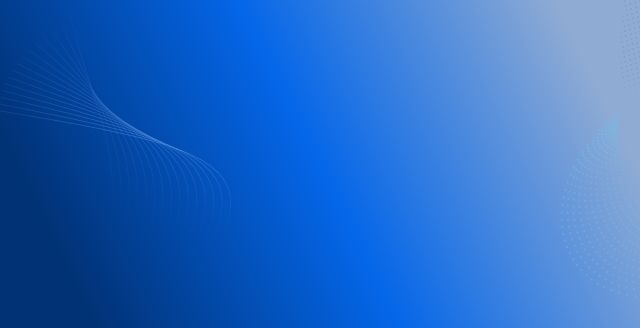
Reproduce this background procedurally as a WebGL 1 fragment shader.

```glsl
precision highp float;
// Diagonal blue gradient with a twisted ribbon of fine lines and a dotted wave.

uniform vec2 u_resolution;

vec2 bezier(vec2 a, vec2 b, vec2 c, vec2 d, float t) {
  float s = 1.0 - t;
  return s * s * s * a + 3.0 * s * s * t * b + 3.0 * s * t * t * c + t * t * t * d;
}

float segmentDistance(vec2 p, vec2 a, vec2 b) {
  vec2 ab = b - a;
  float h = clamp(dot(p - a, ab) / dot(ab, ab), 0.0, 1.0);
  return length(p - a - ab * h);
}

float coverage(float dist, float radius, float pixel) {
  return clamp(0.5 + (radius - dist) / pixel, 0.0, 1.0);
}

// Three-stop gradient running from lower left to upper right
vec3 gradient(vec2 p) {
  float d = dot(p, vec2(0.896, 0.443));
  vec3 navy = vec3(0.004, 0.195, 0.46);
  vec3 azure = vec3(0.016, 0.40, 0.91);
  vec3 mist = vec3(0.56, 0.67, 0.83);
  vec3 color = mix(navy, azure, clamp((d - 0.26) / 0.83, 0.0, 1.0));
  return mix(color, mist, clamp((d - 1.09) / 0.87, 0.0, 1.0));
}

// Curves blended between a flat, hooked one and a steep one
float ribbon(vec2 p, float pixel) {
  float light = 0.0;
  for (int i = 0; i < 15; i++) {
    float k = float(i) / 14.0;
    vec2 a = vec2(0.216 * k * k, mix(0.662, 0.949, k));
    vec2 b = mix(vec2(0.584, 0.563), vec2(0.279, 0.670), k);
    vec2 c = mix(vec2(0.838, 0.518), vec2(0.381, 0.569), k);
    vec2 d = mix(vec2(0.635, 0.200), vec2(0.330, 0.239), k);
    vec2 previous = a;
    float nearest = 1.0;
    float along = 0.0;
    for (int j = 1; j <= 20; j++) {
      float t = float(j) / 20.0;
      vec2 next = bezier(a, b, c, d, t);
      float dist = segmentDistance(p, previous, next);
      if (dist < nearest) {
        nearest = dist;
        along = t;
      }
      previous = next;
    }
    float fade = smoothstep(-0.15, 0.3, along) * (1.0 - smoothstep(0.45, 1.0, along));
    light += coverage(nearest, 0.0012, pixel) * fade * mix(0.34, 0.10, k);
  }
  return min(light, 0.5);
}

// Dots strung along curves that swell out from a narrow neck
float dottedBulge(vec2 p, float pixel) {
  float light = 0.0;
  for (int i = 0; i < 12; i++) {
    float k = float(i) / 11.0;
    vec2 a = mix(vec2(1.924, 0.683), vec2(1.883, 0.645), k);
    vec2 b = mix(vec2(1.624, 0.480), vec2(1.865, 0.518), k);
    vec2 c = mix(vec2(1.650, 0.112), vec2(1.942, 0.315), k);
    vec2 d = mix(vec2(1.967, 0.094), vec2(2.030, 0.315), k);
    for (int j = 0; j < 34; j++) {
      float t = (float(j) + 0.5 * mod(float(i), 2.0)) / 33.0;
      float dist = length(p - bezier(a, b, c, d, t));
      float strength = mix(0.75, 0.42, smoothstep(0.1, 0.4, t)) * smoothstep(0.0, 0.1, t);
      light = max(light, coverage(dist, 0.0032, pixel) * strength);
    }
  }
  return light;
}

// Slanted dot grid with a softly curved left edge
float dottedCorner(vec2 p, float pixel) {
  vec2 q = vec2(p.x + 0.18 * p.y, p.y - 0.3 * p.x) / 0.0155;
  float dist = length(fract(q) - 0.5) * 0.0155;
  float edge = 1.89 + 0.25 * (p.y - 0.78) * (p.y - 0.78);
  float inside = smoothstep(edge - 0.006, edge + 0.006, p.x) * smoothstep(0.68, 0.80, p.y);
  return coverage(dist, 0.0026, pixel) * inside;
}

void main() {
  vec2 p = gl_FragCoord.xy / u_resolution * vec2(1.952, 1.0);
  float pixel = 1.0 / u_resolution.y;
  vec3 color = gradient(p);

  if (p.x < 0.75 && p.y > 0.15) {
    color = mix(color, vec3(0.48, 0.68, 0.96), ribbon(p, pixel));
  }
  if (p.x > 1.68) {
    color = mix(color, vec3(0.42, 0.74, 0.93), dottedBulge(p, pixel));
    color = mix(color, vec3(0.38, 0.58, 0.82), 0.5 * dottedCorner(p, pixel));
  }
  gl_FragColor = vec4(color, 1.0);
}
```
